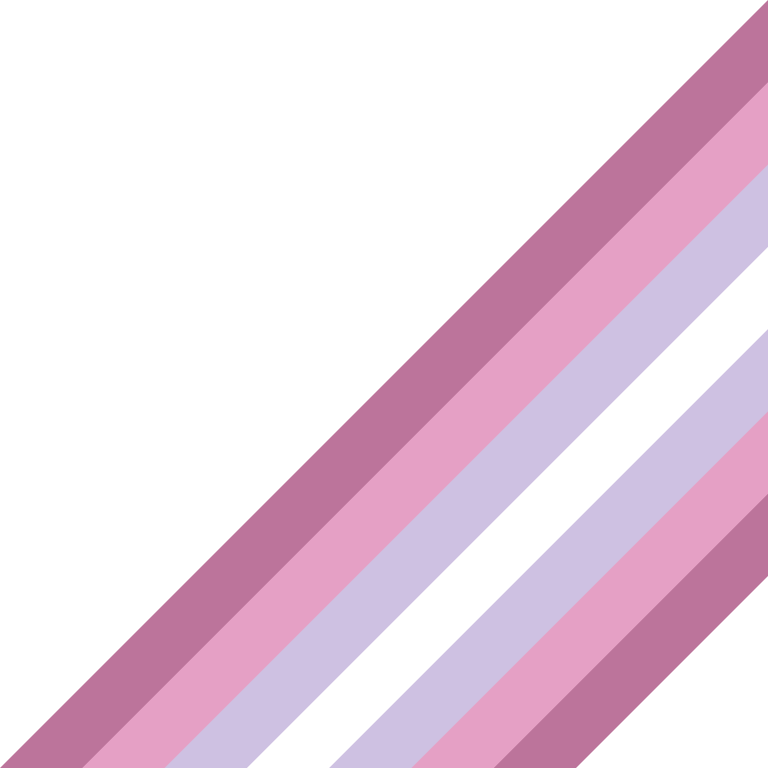
Write a Shadertoy shader that draws this background.

```glsl
// Seven equal diagonal stripes rising to the right on white, mirrored in colour
// about a white centre stripe. The distance from the centre line, counted in
// stripe widths, selects the colour through a chain of smoothed steps.

// Antialiased step: 0 inside the edge, 1 beyond it.
float softStep(float edge, float value, float pixel) {
    return clamp((value - edge) / pixel + 0.5, 0.0, 1.0);
}

void mainImage(out vec4 fragColor, in vec2 fragCoord) {
    vec2 uv = fragCoord / iResolution.xy;

    // The band spans 0.75 of the canvas along the lower edge
    float stripeWidth = 0.75 / 7.0;
    float stripe = abs(uv.x - uv.y - 0.375) / stripeWidth;
    float pixel = 1.4 / (min(iResolution.x, iResolution.y) * stripeWidth);

    vec3 white = vec3(1.0);
    vec3 lavender = vec3(0.808, 0.757, 0.886);
    vec3 pink = vec3(0.898, 0.627, 0.773);
    vec3 mauve = vec3(0.737, 0.455, 0.608);

    // Paint outward from the centre stripe
    vec3 color = mix(white, lavender, softStep(0.5, stripe, pixel));
    color = mix(color, pink, softStep(1.5, stripe, pixel));
    color = mix(color, mauve, softStep(2.5, stripe, pixel));
    color = mix(color, white, softStep(3.5, stripe, pixel));

    fragColor = vec4(color, 1.0);
}
```
